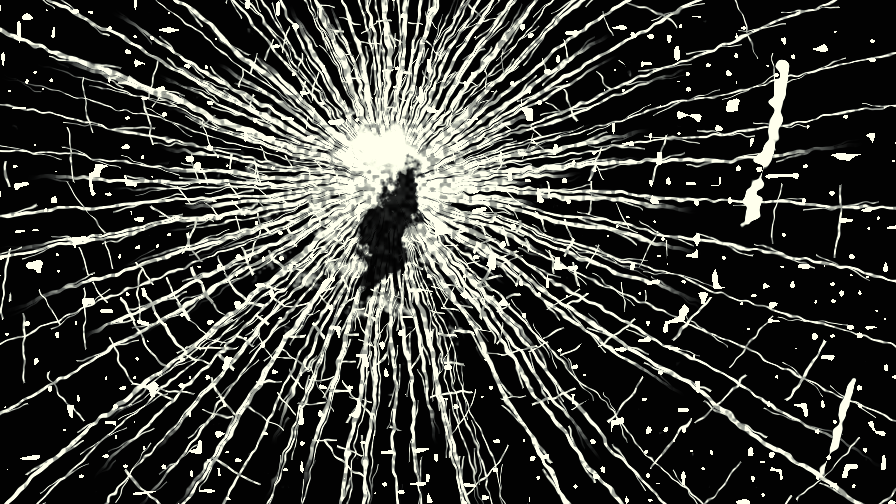
This texture is drawn by a Shadertoy shader. Its source:

```glsl
// Shattered glass on black: jittered radial cracks with oblique splinters, broken
// concentric cracks joining them, and a frosted impact core around a dark hole.
// Cracks live in polar cells about the impact; sine-free hashes vary every cell.

const float TAU = 6.2831853;
const vec2 IMPACT = vec2(0.775, 0.635);      // in canvas heights
const vec2 FLASH = vec2(0.755, 0.700);
const vec2 FLASH_SIZE = vec2(0.105, 0.062);
const vec2 HOLE = vec2(0.772, 0.550);
const vec2 HOLE_AXIS = vec2(0.38, 0.925);
const vec2 HOLE_SIZE = vec2(0.046, 0.112);
const vec2 SHARDS = vec2(0.32, 0.35);        // denser splinters at lower left
const float LONG_CRACKS = 54.0;
const float SHORT_CRACKS = 92.0;
const float CRACK_WIDTH = 0.0030;
const float FROST_RADIUS = 0.25;
const vec3 COOL_GLASS = vec3(0.95, 1.00, 0.98);
const vec3 WARM_GLASS = vec3(1.00, 1.01, 0.92);
const vec3 BACKDROP = vec3(0.008);

float hash(vec2 p) {
    vec3 q = fract(p.xyx * 0.1031);
    q += dot(q, q.yzx + 33.33);
    return fract((q.x + q.y) * q.z);
}

float noise(vec2 p) {
    vec2 i = floor(p), f = fract(p);
    f = f * f * (3.0 - 2.0 * f);
    return mix(mix(hash(i), hash(i + vec2(1, 0)), f.x),
               mix(hash(i + vec2(0, 1)), hash(i + vec2(1, 1)), f.x), f.y);
}

float fbm(vec2 p) {
    float sum = 0.0, gain = 0.53;
    for (int i = 0; i < 4; i++) {
        sum += gain * noise(p);
        p = mat2(1.6, 1.2, -1.2, 1.6) * p + 7.3;
        gain *= 0.5;
    }
    return sum;
}

float stroke(float d, float width) {
    float edge = 0.7 / iResolution.y;
    return 1.0 - smoothstep(max(width - edge, 0.0), width + edge, d);
}

// Spokes, each with its own bearing, length and weight, plus slanted splinters.
float spokes(float turn, float r, float count, float reach, float seed) {
    float u = turn * count, base = floor(u), lit = 0.0;
    for (float j = -1.0; j <= 1.0; j++) {
        float cell = mod(base + j, count);
        float h = hash(vec2(cell, seed)), k = hash(vec2(cell, seed + 5.0));
        float arm = (u - base - j - 0.5 - 0.8 * (h - 0.5)) * TAU / count * r;
        float along = r * (5.0 + 5.0 * k) + h * 9.0;
        float slant = (fract(along) - 0.5) * 0.024 * (k > 0.5 ? 1.0 : -1.0);
        float kept = step(0.35, hash(vec2(cell + seed, floor(along))));
        float fade = 1.0 - smoothstep(0.75, 1.0, r / (reach * (0.45 + k)));
        float width = CRACK_WIDTH * (0.35 + h);
        lit = max(lit, fade * stroke(abs(arm), width));
        lit = max(lit, fade * kept * 0.8 * stroke(abs(arm + slant), width * 0.5));
    }
    return lit;
}

// Short tilted cracks crossing each sector; chance sets how many survive.
float rungs(float turn, float r, float count, float gap, float chance, float seed) {
    float u = turn * count, sector = floor(u);
    float h = hash(vec2(sector, seed));
    float v = r / gap + 0.7 * h + (fract(u) - 0.5) * (h - 0.5) * 1.3;
    float k = hash(vec2(sector + seed, floor(v)));
    return step(k, chance) * stroke(abs(fract(v) - 0.5) * gap, CRACK_WIDTH * (0.4 + k));
}

// Powdery crack from a to b.
float powder(vec2 p, vec2 a, vec2 b, float width) {
    vec2 ab = b - a;
    float d = length(p - a - ab * clamp(dot(p - a, ab) / dot(ab, ab), 0.0, 1.0));
    return stroke(d, width * (2.2 * noise(p * 55.0) - 0.35));
}

void mainImage(out vec4 fragColor, in vec2 fragCoord) {
    vec2 p = fragCoord / iResolution.y;
    vec2 warp = vec2(noise(p * 9.0), noise(p * 9.0 + 40.0)) - 0.5;
    vec2 chip = vec2(noise(p * 60.0), noise(p * 60.0 + 90.0)) - 0.5;
    vec2 d = p - IMPACT + 0.018 * warp + 0.007 * chip;
    float r = length(d), turn = fract(atan(d.y, d.x) / TAU);
    float below = smoothstep(0.15, -0.35, d.y / max(r, 0.01));
    float shards = exp(-dot(p - SHARDS, p - SHARDS) * 30.0);
    float grain = noise(p * 120.0), clumps = fbm(p * 32.0);

    // Crack network
    float near = 1.0 - smoothstep(0.25, 0.62, r);
    float lit = spokes(turn, r, LONG_CRACKS, 1.6, 3.0);
    lit = max(lit, spokes(turn, r, SHORT_CRACKS, 0.58 + 0.25 * shards, 17.0));
    float chance = near * (0.35 + 0.4 * below) + 0.6 * shards;
    lit = max(lit, rungs(turn, r, 64.0, 0.052, chance, 29.0));
    lit = max(lit, 0.9 * rungs(turn, r, 38.0, 0.125, 0.30 + 0.25 * below, 41.0));
    lit *= 0.62 + 0.55 * smoothstep(0.15, 0.6, grain);

    // Stray powdered cracks on the right
    lit = max(lit, powder(p + 0.02 * warp, vec2(1.56, 0.88), vec2(1.49, 0.55), 0.013));
    lit = max(lit, powder(p + 0.02 * warp, vec2(1.70, 0.25), vec2(1.62, 0.05), 0.006));

    // Frost and crumbs thinning outwards from the core
    vec2 core = (p - vec2(0.755, 0.590)) / vec2(1.0, 1.15);
    float frost = exp(-dot(core, core) / (FROST_RADIUS * FROST_RADIUS));
    float cut = mix(0.80, 0.36, frost);
    float crumbs = smoothstep(cut, cut + 0.22, 0.75 * clumps + 0.25 * grain);
    lit = max(lit, crumbs * (0.45 + 0.5 * noise(p * 85.0 + 13.0)));

    // Bright crushed patch, then the ragged hole below it
    float flash = length((p - FLASH) / FLASH_SIZE) + 1.3 * (clumps - 0.5);
    lit = max(lit, 1.0 - smoothstep(0.55, 1.05, flash));
    vec2 h = p - HOLE;
    h = vec2(h.x * HOLE_AXIS.y - h.y * HOLE_AXIS.x, dot(h, HOLE_AXIS));
    float rim = length(h / HOLE_SIZE) + 1.5 * (clumps - 0.5);
    lit *= mix(0.12 * grain, 1.0, smoothstep(0.82, 1.05, rim));

    lit = clamp(lit, 0.0, 1.0);
    fragColor = vec4(BACKDROP + lit * mix(COOL_GLASS, WARM_GLASS, lit), 1.0);
}
```
